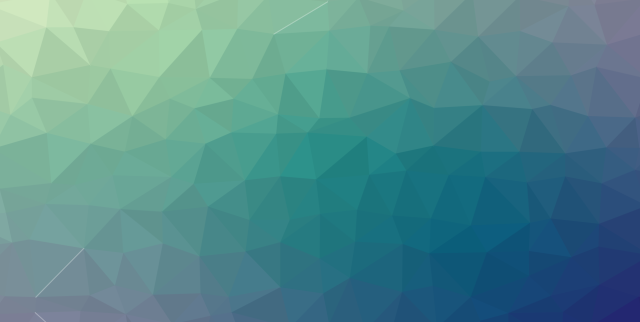
Give the GLSL for this background, as a Shadertoy shader.

```glsl
#define GRID vec2(16.0, 9.0)
#define JITTER 0.62
#define FACET_CONTRAST 0.075
#define GLINT_CHANCE 0.016
#define GLINT_STRENGTH 0.28
#define GLINT_WIDTH 0.0013

vec2 hash2(vec2 p) {
    vec3 q = fract(p.xyx * vec3(0.1031, 0.1030, 0.0973));
    q += dot(q, q.yzx + 33.33);
    return fract((q.xx + q.yz) * q.zy);
}

float sat(float x) { return clamp(x, 0.0, 1.0); }

// Five evenly spaced stops
vec3 ramp(float x, vec3 a, vec3 b, vec3 c, vec3 d, vec3 e) {
    x *= 4.0;
    vec3 col = mix(mix(a, b, sat(x)), c, sat(x - 1.0));
    return mix(mix(col, d, sat(x - 2.0)), e, sat(x - 3.0));
}

// Pale green to indigo, with a teal centre and mauve corners
vec3 backdrop(vec2 uv) {
    vec3 bottom = ramp(uv.x, vec3(0.50, 0.51, 0.60), vec3(0.43, 0.48, 0.57),
        vec3(0.20, 0.38, 0.50), vec3(0.08, 0.29, 0.47), vec3(0.14, 0.13, 0.43));
    vec3 lower = ramp(uv.x, vec3(0.48, 0.62, 0.62), vec3(0.37, 0.57, 0.57),
        vec3(0.13, 0.47, 0.50), vec3(0.03, 0.36, 0.48), vec3(0.15, 0.24, 0.46));
    vec3 middle = ramp(uv.x, vec3(0.50, 0.72, 0.62), vec3(0.40, 0.66, 0.58),
        vec3(0.14, 0.54, 0.52), vec3(0.09, 0.43, 0.49), vec3(0.23, 0.35, 0.50));
    vec3 upper = ramp(uv.x, vec3(0.68, 0.83, 0.67), vec3(0.58, 0.78, 0.62),
        vec3(0.33, 0.64, 0.56), vec3(0.30, 0.53, 0.54), vec3(0.40, 0.42, 0.54));
    vec3 top = ramp(uv.x, vec3(0.83, 0.90, 0.75), vec3(0.69, 0.85, 0.67),
        vec3(0.52, 0.73, 0.62), vec3(0.47, 0.60, 0.59), vec3(0.50, 0.48, 0.58));
    return ramp(uv.y, bottom, lower, middle, upper, top);
}

// Jittered lattice corner, in units of canvas height
vec2 corner(vec2 id, vec2 canvas) {
    return (id + JITTER * (hash2(id + 57.0) - 0.5)) / GRID * canvas;
}

float cross2(vec2 a, vec2 b) { return a.x * b.y - a.y * b.x; }

// Distance to the left of the line from a to b
float edgeSide(vec2 p, vec2 a, vec2 b) {
    return cross2(b - a, p - a) / length(b - a);
}

float segmentDistance(vec2 p, vec2 a, vec2 b) {
    vec2 ab = b - a;
    return length(p - a - ab * sat(dot(p - a, ab) / dot(ab, ab)));
}

// Adds one flat facet: rgb is weighted colour, a is coverage
void addFacet(inout vec4 sum, inout float glint, vec2 p, vec2 a, vec2 b, vec2 c,
              vec2 canvas, float pixel) {
    float facing = sign(cross2(b - a, c - a));
    float inside = min(min(facing * edgeSide(p, a, b), facing * edgeSide(p, b, c)),
                       facing * edgeSide(p, c, a));
    float cover = smoothstep(-0.7 * pixel, 0.7 * pixel, inside);
    vec2 centre = (a + b + c) / 3.0;
    vec2 seed = hash2(floor(centre * 997.0));
    if (cover > 0.0) {
        vec3 col = backdrop(clamp(centre / canvas, 0.0, 1.0));
        col *= 1.0 + FACET_CONTRAST * (seed.x - 0.5);
        sum += vec4(col, 1.0) * cover;
    }
    // Rare bright seam along one edge
    if (seed.y < GLINT_CHANCE) {
        float d = segmentDistance(p, a, b);
        glint = max(glint, 1.0 - smoothstep(0.0, GLINT_WIDTH + 0.7 * pixel, d));
    }
}

void mainImage(out vec4 fragColor, in vec2 fragCoord) {
    vec2 canvas = vec2(iResolution.x / iResolution.y, 1.0);
    vec2 p = fragCoord / iResolution.y;
    float pixel = 1.0 / iResolution.y;
    vec2 cell = floor(p / canvas * GRID);
    vec4 sum = vec4(0.0);
    float glint = 0.0;

    // Split each nearby quad along its shorter diagonal
    for (int j = -1; j <= 1; j++) {
        for (int i = -1; i <= 1; i++) {
            vec2 id = cell + vec2(i, j);
            vec2 a = corner(id, canvas);
            vec2 b = corner(id + vec2(1.0, 0.0), canvas);
            vec2 c = corner(id + vec2(1.0, 1.0), canvas);
            vec2 d = corner(id + vec2(0.0, 1.0), canvas);
            if (distance(a, c) < distance(b, d)) {
                addFacet(sum, glint, p, a, c, b, canvas, pixel);
                addFacet(sum, glint, p, a, c, d, canvas, pixel);
            } else {
                addFacet(sum, glint, p, b, d, a, canvas, pixel);
                addFacet(sum, glint, p, b, d, c, canvas, pixel);
            }
        }
    }
    vec3 col = sum.a > 0.001 ? sum.rgb / sum.a : backdrop(p / canvas);
    fragColor = vec4(col + GLINT_STRENGTH * glint * (1.0 - col), 1.0);
}
```
